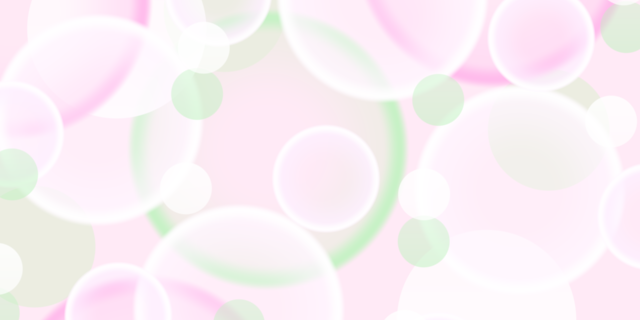
Write a WebGL 1 fragment shader that draws this background.

```glsl
precision highp float;
// Pastel background of translucent soap bubbles and flat discs on pale pink.

uniform vec2 u_resolution;

const int MAX_ITEMS = 9;
const vec2 FIELD = vec2(2.6, 1.6);   // scatter area, wider than the canvas
const vec2 MARGIN = vec2(0.3);
const vec3 WHITE = vec3(1.0);
const vec3 PALE_PINK = vec3(1.0, 0.916, 0.963);
const vec3 SAGE = vec3(0.92, 0.93, 0.88);
const vec3 MINT = vec3(0.76, 0.95, 0.76);
const vec3 ROSE = vec3(1.0, 0.72, 0.92);
const vec3 BLUSH = vec3(1.0, 0.84, 0.95);
const vec3 LILAC = vec3(0.995, 0.94, 1.0);
const vec3 PEARL = vec3(1.0, 0.965, 1.0);

float hash(vec2 p) {
  return fract(sin(dot(p, vec2(127.1, 311.7))) * 43758.5453);
}

// Evenly spread sequence of centres with a little random jitter
vec2 scatter(float index, vec2 start, vec2 stride) {
  vec2 jitter = vec2(hash(start + index), hash(stride - index)) - 0.5;
  return fract(start + stride * index) * FIELD - MARGIN + 0.03 * jitter;
}

// Flat disc whose opacity runs from bottom (x) to top (y)
vec3 disc(vec3 base, vec2 offset, float radius, vec3 tint, vec2 opacity) {
  float pixel = 1.0 / u_resolution.y;
  float mask = 1.0 - smoothstep(radius - pixel, radius + pixel, length(offset));
  float height = clamp(0.5 + 0.5 * offset.y / radius, 0.0, 1.0);
  return mix(base, tint, mask * mix(opacity.x, opacity.y, height));
}

// Bubble: clear core, tinted shell and a soft glowing rim
vec3 bubble(vec3 base, vec2 offset, float radius, vec3 shell, vec3 rim,
            vec2 opacity, float rimWidth) {
  float q = length(offset) / radius;
  float edge = 1.0 - smoothstep(0.96, 1.035, q);
  float fill = mix(opacity.x, opacity.y, smoothstep(0.3, 0.92, q));
  float glow = smoothstep(0.96 - rimWidth, 0.96, q);
  vec3 color = mix(base, shell, fill * edge);
  return mix(color, rim, 0.88 * glow * edge);
}

vec3 discLayer(vec3 color, vec2 p, int count, vec2 start, vec2 stride,
               float radius, vec3 tint, vec2 opacity) {
  for (int i = 0; i < MAX_ITEMS; i++) {
    if (i >= count) break;
    vec2 offset = p - scatter(float(i), start, stride);
    color = disc(color, offset, radius, tint, opacity);
  }
  return color;
}

vec3 bubbleLayer(vec3 color, vec2 p, int count, vec2 start, vec2 stride,
                 float radius, vec3 shell, vec3 rim, vec2 opacity, float rimWidth) {
  for (int i = 0; i < MAX_ITEMS; i++) {
    if (i >= count) break;
    vec2 offset = p - scatter(float(i), start, stride);
    color = bubble(color, offset, radius, shell, rim, opacity, rimWidth);
  }
  return color;
}

void main() {
  vec2 p = gl_FragCoord.xy / u_resolution.y;
  vec2 spread = vec2(0.755, 0.57);
  vec3 color = PALE_PINK;

  // Large shapes at the back
  color = discLayer(color, p, 3, vec2(0.16, 0.337), vec2(0.61, 0.23),
                    0.19, SAGE, vec2(0.95));
  color = bubbleLayer(color, p, 1, vec2(0.438, 0.514), spread,
                      0.43, SAGE, MINT, vec2(0.0, 0.7), 0.13);
  color = discLayer(color, p, 2, vec2(0.25, 0.747), vec2(0.446, 0.45),
                    0.28, WHITE, vec2(0.92, 0.65));
  color = bubbleLayer(color, p, 3, vec2(0.135, 0.804), vec2(0.578, 0.1),
                      0.425, BLUSH, ROSE, vec2(0.05, 0.7), 0.12);

  // Pearly bubbles
  color = bubbleLayer(color, p, 4, vec2(0.238, 0.584), vec2(0.168, 0.62),
                      0.325, PEARL, WHITE, vec2(0.35, 0.8), 0.13);
  color = bubbleLayer(color, p, 7, vec2(0.127, 0.547), vec2(0.128, 0.64),
                      0.166, LILAC, WHITE, vec2(0.1, 0.85), 0.15);

  // Small discs in front
  color = discLayer(color, p, 9, vec2(0.358, 0.622), spread,
                    0.081, MINT, vec2(0.55, 0.4));
  color = discLayer(color, p, 8, vec2(0.336, 0.4375), spread,
                    0.081, WHITE, vec2(0.7, 0.85));

  gl_FragColor = vec4(color, 1.0);
}
```
